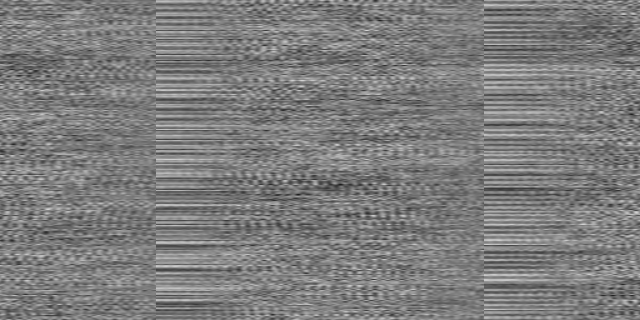
Reproduce this texture procedurally as a Shadertoy shader.

```glsl
// Grey woven static: fine horizontal threads in wide panels that repeat across.
// Each panel starts with long, strong streaks at its left seam, which break up
// into short dashes and a rippling weave, then fade to an even grey.

const float ROWS = 256.0;         // threads over the canvas height
const float PANEL_WIDTH = 0.512;  // in canvas widths
const float FIRST_SEAM = 0.2435;
const float RIPPLES = 64.0;       // weave ripples over the canvas width
const float TAU = 6.28318;

float hash(vec2 p) {
    vec3 q = fract(vec3(p.xyx) * vec3(0.1031, 0.1030, 0.0973));
    q += dot(q, q.yzx + 33.33);
    return fract((q.x + q.y) * q.z);
}

// Smooth value noise from -1 to 1
float noise(vec2 p) {
    vec2 cell = floor(p);
    vec2 f = fract(p);
    f = f * f * (3.0 - 2.0 * f);
    float low = mix(hash(cell), hash(cell + vec2(1.0, 0.0)), f.x);
    float high = mix(hash(cell + vec2(0.0, 1.0)), hash(cell + 1.0), f.x);
    return 2.0 * mix(low, high, f.y) - 1.0;
}

// Short dashes of two lengths along each thread
float dashes(float x, float row) {
    float fine = noise(vec2(x * 150.0 + 40.0, row + 900.0));
    float coarse = noise(vec2(x * 65.0 + 80.0, row + 1500.0));
    return 0.6 * fine + 0.7 * coarse;
}

// Regular ripple whose phase drifts slowly and whose sign varies by thread
float weave(float x, float row) {
    float drift = 0.6 * noise(vec2(x * 4.0 + 20.0, row * 0.09 + 300.0));
    float strength = noise(vec2(x * 5.0 + 60.0, row + 2100.0));
    return strength * sin(TAU * (x * RIPPLES + drift));
}

// Long streaks, different in every panel
float streaks(float u, float panel, float row) {
    float whole = noise(vec2(panel * 17.0 + 100.0, row + 400.0));
    float broken = noise(vec2(u * 9.0 + panel * 31.0 + 200.0, row + 700.0));
    return mix(whole, broken, smoothstep(0.05, 0.5, u));
}

float threadTone(vec2 uv) {
    float row = uv.y * ROWS - 0.5 + 10.0;
    float along = (uv.x - FIRST_SEAM) / PANEL_WIDTH;
    float panel = floor(along) + 2.0;
    float u = fract(along);

    // Strengths over the panel, from seam to seam
    float breakup = smoothstep(0.0, 0.4, u);
    float fade = 1.0 - 0.35 * smoothstep(0.65, 1.0, u);
    float streakGain = mix(0.25, 0.10, breakup) * fade;
    float dashGain = mix(0.04, 0.16, breakup) * fade;
    float weaveGain = mix(0.03, 0.15, breakup) * fade;

    // Broad bands run unbroken through all panels
    float band = noise(vec2(uv.x * 2.0 + 5.0, row * 0.11 + 50.0));
    float seamGlow = 0.04 * exp(-u * 9.0);

    return 0.485 + seamGlow + 0.05 * band
        + streakGain * streaks(u, panel, row)
        + dashGain * dashes(uv.x, row)
        + weaveGain * weave(uv.x, row);
}

void mainImage(out vec4 fragColor, in vec2 fragCoord) {
    vec2 uv = fragCoord / iResolution.xy;
    float tone = clamp(threadTone(uv), 0.08, 0.95);
    fragColor = vec4(vec3(tone), 1.0);
}
```
